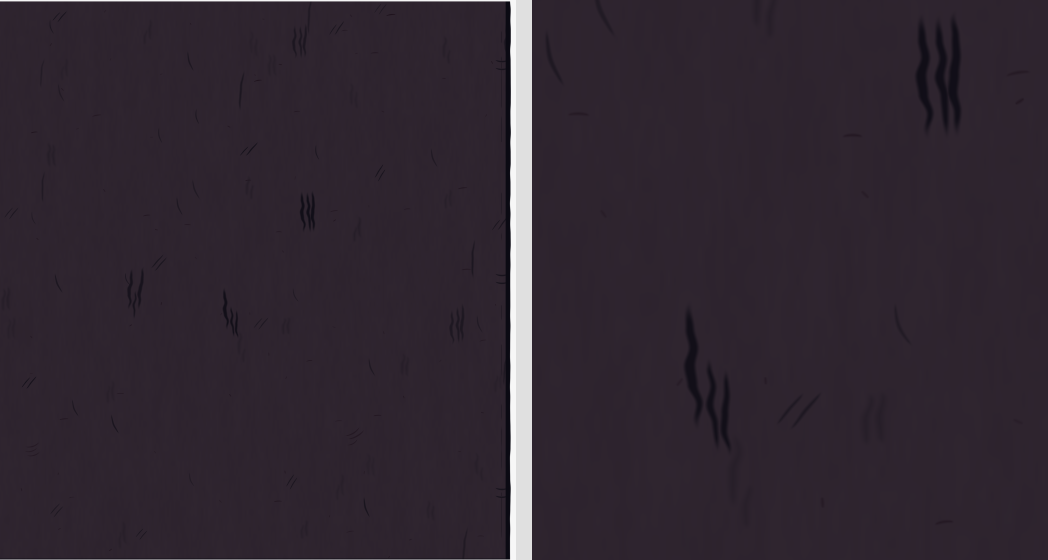
Left: the whole. Right: its middle third, enlarged.
Reproduce this texture procedurally as a Shadertoy shader.

```glsl
const vec3 CLOTH = vec3(0.180, 0.141, 0.182);
const vec3 INK = vec3(0.045, 0.040, 0.075);
const vec3 RUST = vec3(0.095, 0.045, 0.085);
const vec3 PAPER = vec3(0.97);

// Angle is measured clockwise from vertical; lengths are in canvas heights.
struct Style {
    float cell, density, angle, spread, halfLength, width, bow, ragged, count, gap;
};

float hash(vec2 p) {
    vec3 q = fract(vec3(p.xyx) * 0.1031);
    q += dot(q, q.yzx + 33.33);
    return fract((q.x + q.y) * q.z);
}

float noise(vec2 p) {
    vec2 i = floor(p);
    vec2 f = fract(p);
    f = f * f * (3.0 - 2.0 * f);
    float low = mix(hash(i), hash(i + vec2(1, 0)), f.x);
    float high = mix(hash(i + vec2(0, 1)), hash(i + vec2(1, 1)), f.x);
    return mix(low, high, f.y);
}

// Tapered, bowed stroke along the y axis
float stroke(vec2 q, float halfLength, float width, float bow, float ragged, float soft, float seed) {
    float t = q.y / halfLength;
    float wobble = (noise(vec2(q.y * 90.0, seed)) - 0.5) * ragged;
    float halfWidth = width * (1.0 - 0.8 * t * t) * (1.0 + 60.0 * wobble);
    float d = abs(q.x - bow * t * t + wobble) - halfWidth;
    return smoothstep(soft, -soft, d) * smoothstep(1.0, 0.65, abs(t));
}

// Groups of parallel strokes, jittered inside a grid
float scatter(vec2 p, Style s, float soft, float seed) {
    vec2 home = floor(p / s.cell);
    float ink = 0.0;
    for (int k = 0; k < 9; k++) {
        vec2 id = home + vec2(k % 3 - 1, k / 3 - 1);
        vec2 key = id + seed * 17.0 + 50.0;
        if (hash(key) > s.density) continue;
        vec2 jitter = vec2(hash(key + 3.7), hash(key + 8.3));
        float angle = s.angle + (hash(key + 5.1) - 0.5) * s.spread;
        vec2 along = vec2(sin(angle), cos(angle));
        vec2 d = p - (id + jitter) * s.cell;
        vec2 q = vec2(dot(d, vec2(along.y, -along.x)), dot(d, along));
        float strength = mix(0.5, 1.0, hash(key + 9.9));
        for (float j = 0.0; j < s.count; j++) {
            float r = hash(key + 12.3 + j * 2.9);
            vec2 shift = vec2((j - 0.5 * s.count + 0.5) * s.gap, (r - 0.5) * s.halfLength * 0.9);
            float size = mix(0.6, 1.0, r);
            ink = max(ink, strength * stroke(q - shift, s.halfLength * size, s.width * size,
                                            s.bow, s.ragged, soft, seed + j * 5.0));
        }
    }
    return ink;
}

// Broken seam and paired ticks close to the right border
float borderWear(float inset, float y, float soft) {
    float broken = smoothstep(0.52, 0.68, noise(vec2(y * 45.0, 4.0)));
    float wear = 0.5 * broken * smoothstep(soft, -soft, abs(inset - 0.026) - 0.0007);
    for (float k = 0.0; k < 6.0; k++) {
        float center = 0.112 + 0.382 * floor(k * 0.5) + 0.014 * mod(k, 2.0);
        vec2 q = vec2(y - center, inset - 0.025);
        wear = max(wear, stroke(q, 0.013, 0.0013, 0.003, 0.0, soft, k));
    }
    return wear;
}

void mainImage(out vec4 fragColor, in vec2 fragCoord) {
    vec2 p = fragCoord / iResolution.y;
    float inset = iResolution.x / iResolution.y - p.x;
    float pixel = 1.0 / iResolution.y;
    float soft = max(0.0011, 0.7 * pixel);

    // Cloth with faint upright grain
    float grain = noise(p * vec2(260.0, 70.0)) + noise(p * vec2(75.0, 12.0)) - 1.0;
    vec3 color = CLOTH + 0.006 * grain;

    // Scattered wear, from faint smudges to dark gashes
    Style smudge = Style(0.150, 0.50, 0.00, 0.15, 0.024, 0.0022, 0.000, 0.004, 2.0, 0.008);
    Style dash = Style(0.155, 0.62, 1.48, 0.25, 0.010, 0.0010, 0.001, 0.000, 1.0, 0.000);
    Style curl = Style(0.170, 0.58, -0.28, 0.25, 0.021, 0.0014, 0.003, 0.001, 1.0, 0.000);
    Style slash = Style(0.190, 0.50, 0.65, 0.20, 0.018, 0.0011, 0.000, 0.001, 2.0, 0.008);
    Style crack = Style(0.260, 0.42, 0.04, 0.12, 0.046, 0.0022, 0.003, 0.003, 1.0, 0.000);
    Style gash = Style(0.270, 0.50, 0.03, 0.18, 0.043, 0.0030, 0.001, 0.005, 3.0, 0.009);
    Style fan = Style(0.330, 0.34, 1.20, 0.40, 0.018, 0.0012, -0.004, 0.001, 3.0, 0.008);
    Style fleck = Style(0.070, 0.28, 0.70, 3.00, 0.004, 0.0009, 0.000, 0.001, 1.0, 0.000);

    color = mix(color, INK, 0.28 * scatter(p, smudge, soft * 3.0, 1.0));
    color = mix(color, RUST, 0.75 * scatter(p, dash, soft, 2.0));
    color = mix(color, INK, 0.65 * scatter(p, curl, soft, 3.0));
    color = mix(color, INK, 0.75 * scatter(p, slash, soft, 4.0));
    color = mix(color, INK, 0.65 * scatter(p, crack, soft * 1.5, 5.0));
    color = mix(color, INK, 0.90 * scatter(p, gash, soft * 1.4, 6.0));
    color = mix(color, RUST, 0.85 * scatter(p, fan, soft, 7.0));
    color = mix(color, RUST, 0.50 * scatter(p, fleck, soft, 8.0));
    color = mix(color, INK, 0.65 * borderWear(inset, p.y, soft));

    // Dark hem, then the uneven cut against bare paper
    float cut = 0.0100 + 0.0016 * (noise(vec2(p.y * 55.0, 2.0)) - 0.5);
    color = mix(color, INK, smoothstep(soft, -soft, inset - 0.0185));
    color = mix(color, INK, 0.5 * smoothstep(0.004, 0.002, p.y));
    color = mix(color, PAPER, smoothstep(soft, -soft, inset - cut));
    color = mix(color, PAPER, smoothstep(-pixel, pixel, p.y - 0.9975));
    color = mix(color, PAPER, smoothstep(pixel, -pixel, p.y - 0.0008));

    fragColor = vec4(color, 1.0);
}
```
